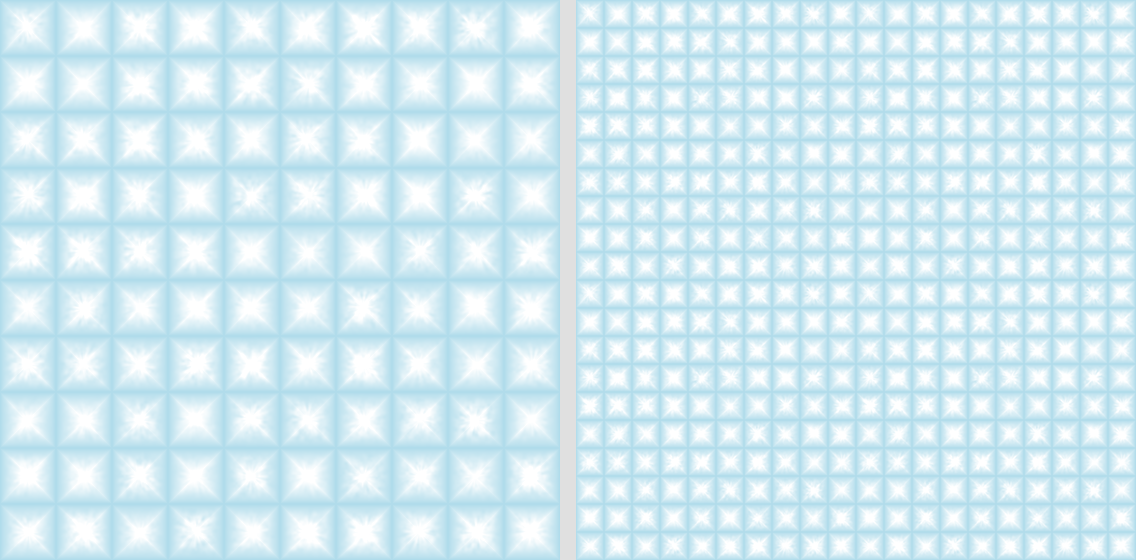
Left: one tile. Right: repeated 2 by 2.
Reproduce this pattern procedurally as a three.js fragment shader.

```glsl
// A grid of soft, pillow-like tiles: pale blue seams rise to ragged white cores.
// Each tile is a square distance ramp with bright diagonal ridges, roughened by
// streaks around its centre and by wrapping noise, with its own size and wear.
varying vec2 vUv;

#define TILES 10.0
#define SEAM_COLOR vec3(0.700, 0.865, 0.922)
#define CORE_COLOR vec3(1.0, 1.0, 1.0)
#define CORE_SIZE 0.20
#define CORE_VARIATION 0.13
#define CORE_DRIFT 0.09
#define RIDGE 0.50
#define STREAKS 30.0
#define STREAK_DEPTH 0.30
#define GRAIN_PER_TILE 11.0
#define GRAIN_DEPTH 0.26
#define SEAM_DEPTH 0.05

float hash(vec2 p, float seed) {
  vec3 q = fract(vec3(p.xyx) * 0.1031 + seed * 0.0717);
  q += dot(q, q.yzx + 33.33);
  return fract((q.x + q.y) * q.z);
}

// Value noise whose lattice wraps after the given period.
float noise(vec2 p, vec2 period, float seed) {
  vec2 i = floor(p);
  vec2 f = fract(p);
  f = f * f * (3.0 - 2.0 * f);
  vec2 lo = mod(i, period);
  vec2 hi = mod(i + 1.0, period);
  float bottom = mix(hash(lo, seed), hash(vec2(hi.x, lo.y), seed), f.x);
  float top = mix(hash(vec2(lo.x, hi.y), seed), hash(hi, seed), f.x);
  return mix(bottom, top, f.y);
}

// Streaks that run outward from the tile centre.
float streaks(vec2 p, float seed) {
  float turn = atan(p.y, p.x + 0.0001) / 6.2831853;
  return noise(vec2(turn * STREAKS, length(p) * 4.0), vec2(STREAKS, 64.0), seed) - 0.5;
}

// Two octaves of mottling across the whole canvas.
float grain(vec2 uv) {
  float cells = TILES * GRAIN_PER_TILE;
  float coarse = noise(uv * cells, vec2(cells), 3.0);
  float fine = noise(uv * cells * 2.0, vec2(cells * 2.0), 8.0);
  return mix(coarse, fine, 0.35) - 0.5;
}

void main() {
  vec2 grid = vUv * TILES;
  vec2 tile = mod(floor(grid), TILES);
  vec2 p = fract(grid) * 2.0 - 1.0;
  float seed = 1.0 + tile.x + tile.y * TILES;
  float wear = mix(0.5, 1.2, hash(tile, 21.0));

  // Shift the core while the tile borders stay in place.
  vec2 drift = vec2(hash(tile, 31.0), hash(tile, 47.0)) - 0.5;
  p += CORE_DRIFT * drift * (1.0 - p * p);

  // Square distance from the centre, pulled in along the diagonals.
  vec2 a = abs(p);
  float outer = max(a.x, a.y);
  float ratio = min(a.x, a.y) / max(outer, 0.001);
  float inside = 1.0 - outer;
  float d = outer - RIDGE * pow(ratio, 6.0) * outer * inside;

  // Core size, streaks and grain all fade out at the seams.
  float fade = smoothstep(0.0, 0.65, inside);
  d += CORE_VARIATION * (hash(tile, 59.0) - 0.45) * fade;
  d += STREAK_DEPTH * wear * streaks(p, seed) * fade * smoothstep(0.05, 0.4, outer);
  d += GRAIN_DEPTH * wear * grain(vUv) * fade;

  // Ramp from seam to core, with a faint darker line on the seam.
  float light = clamp((1.0 - d) / (1.0 - CORE_SIZE), 0.0, 1.0);
  light -= SEAM_DEPTH * smoothstep(0.86, 1.0, outer);
  gl_FragColor = vec4(mix(SEAM_COLOR, CORE_COLOR, light), 1.0);
}
```
